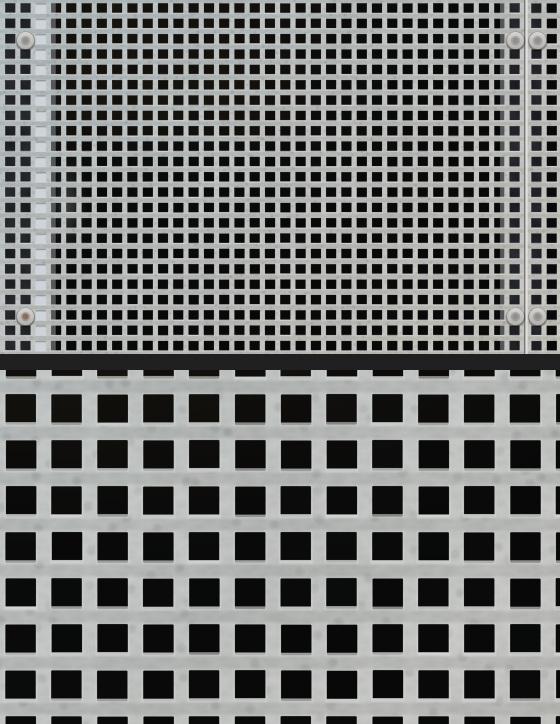
Top: the whole. Bottom: its middle third, enlarged.
Give the GLSL for this texture, as a WebGL 2 fragment shader.

```glsl
#version 300 es
precision highp float;

uniform vec2 u_resolution;
out vec4 fragColor;

// Layout, in units of one hole pitch
const vec2 GRID = vec2(36.64, 23.07);
const vec2 MARGIN = vec2(0.168, 0.022);
const float HOLE_HALF = 0.332;
const float HOLE_ROUND = 0.025;
const float LIP_WIDTH = 0.055;
const float SEAM_X = 34.26;
const float SEAM_COLUMN = 34.0;
const float PANEL_SHIFT = 0.43;
const float SCREW_RADIUS = 0.56;
const float SCREW_CORE = 0.21;
const float SCREW_X[3] = float[3](1.5, 33.56, 35.01);
const float SCREW_Y[2] = float[2](2.42, 20.41);

// Colours
const vec3 METAL_COOL = vec3(0.665, 0.700, 0.712);
const vec3 METAL_WARM = vec3(0.720, 0.712, 0.690);
const vec3 LIP = vec3(0.84, 0.85, 0.84);
const vec3 VOID = vec3(0.035, 0.036, 0.038);
const vec3 VOID_BROWN = vec3(0.075, 0.068, 0.050);
const vec3 FRAME_DARK = vec3(0.155, 0.160, 0.180);
const vec3 FRAME_EDGE = vec3(0.33, 0.34, 0.35);
const vec3 FRAME_WHITE = vec3(0.81, 0.83, 0.86);
const vec3 SCREW = vec3(0.77, 0.76, 0.745);
const vec3 SCREW_PIN = vec3(0.56, 0.56, 0.57);
const vec3 SCREW_RUST = vec3(0.55, 0.42, 0.37);

vec2 hash2(vec2 p) {
    vec2 k = vec2(dot(p, vec2(127.1, 311.7)), dot(p, vec2(269.5, 183.3)));
    return fract(sin(k) * 4375.85);
}

// Distance to the nearest scattered point
float cellular(vec2 p) {
    vec2 cell = floor(p);
    float nearest = 2.0;
    for (int y = -1; y <= 1; y++)
        for (int x = -1; x <= 1; x++) {
            vec2 c = cell + vec2(x, y);
            nearest = min(nearest, length(c + hash2(c) - p));
        }
    return nearest;
}

float layeredSines(vec2 p) {
    return sin(p.x * 0.7 + 1.8 * sin(p.y * 0.4)) * 0.5
         + sin(p.y * 1.3 - p.x * 0.5) * 0.3
         + sin(p.x * 2.9 + p.y * 2.1) * 0.2;
}

float boxDistance(vec2 p, float halfSize, float corner) {
    vec2 d = abs(p) - halfSize + corner;
    return length(max(d, 0.0)) + min(max(d.x, d.y), 0.0) - corner;
}

// 1 between a and b, with edges softened by w
float band(float x, float a, float b, float w) {
    return smoothstep(a - w, a + w, x) - smoothstep(b - w, b + w, x);
}

// Frame and dark space seen through the holes
vec3 backing(vec2 p, vec2 id, vec2 local, float aa) {
    float brown = smoothstep(11.0, 16.0, p.y) * (1.0 - smoothstep(12.0, 28.0, p.x));
    vec3 col = mix(VOID, VOID_BROWN, brown) * (0.85 + 0.3 * hash2(id).x);
    vec2 glow = (p - vec2(4.3, 9.7)) / vec2(0.7, 2.0);
    col += 0.17 * exp(-dot(glow, glow));
    float posts = band(p.x, -1.0, 2.0, aa) + band(p.x, 32.9, 35.6, aa);
    col = mix(col, FRAME_DARK * (0.85 + 0.2 * layeredSines(p * 2.0)), posts);
    float edges = band(p.x, 3.0, 3.48, 0.05) + band(p.x, 32.55, 32.9, 0.05);
    col = mix(col, FRAME_EDGE, edges);
    float shade = 1.0 - 0.3 * smoothstep(0.18, 0.32, local.y);
    return mix(col, FRAME_WHITE * shade, band(p.x, 2.0, 3.0, aa));
}

void main() {
    vec2 uv = gl_FragCoord.xy / u_resolution;
    vec2 p = uv * GRID - MARGIN;
    float aa = 0.7 * GRID.y / u_resolution.y;

    // The panel right of the seam has its own hole offset
    float second = step(SEAM_X, p.x);
    vec2 q = p - vec2(PANEL_SHIFT * second, 0.0);
    vec2 id = floor(q);
    vec2 local = fract(q) - 0.5 + (hash2(id) - 0.5) * 0.015;
    float present = step(0.0, id.x) * (1.0 - abs(second - step(SEAM_COLUMN, id.x)));

    // Sheet metal: broad tint, brighter upright bars, scuffs
    float warmth = clamp(0.25 + 0.65 * uv.x - 0.5 * (uv.y - 0.5), 0.0, 1.0);
    vec3 col = mix(METAL_COOL, METAL_WARM, warmth);
    col += 0.055 * smoothstep(0.28, 0.36, abs(local.x)) * band(local.y, -0.38, 0.38, 0.06);
    col += 0.015 * layeredSines(p) + 0.04 * (cellular(p * vec2(3.0, 5.0)) - 0.45);
    col -= 0.05 * smoothstep(0.2, 0.05, cellular(p * 1.3));

    // Holes with lit rims and a bright lower lip
    float d = boxDistance(local, HOLE_HALF, HOLE_ROUND);
    float wear = 0.6 + 0.4 * hash2(id + 7.0).y;
    float rim = smoothstep(0.07, 0.0, abs(d)) * present;
    col = mix(col, LIP, rim * wear * (local.y < 0.0 ? 0.65 : 0.35));
    vec3 inside = backing(p, id, local, aa);
    float lip = 1.0 - smoothstep(-aa, aa, local.y + HOLE_HALF - LIP_WIDTH);
    inside = mix(inside, LIP, lip * wear);
    col = mix(col, inside, (1.0 - smoothstep(-aa, aa, d)) * present);

    // Seam between the two panels
    col = mix(col, vec3(0.45), band(p.x, SEAM_X - 0.13, SEAM_X - 0.05, aa * 0.6));
    col = mix(col, vec3(0.88), band(p.x, SEAM_X - 0.04, SEAM_X + 0.09, aa * 0.6));

    // Round fasteners
    for (int i = 0; i < 6; i++) {
        vec2 s = p - vec2(SCREW_X[i / 2], SCREW_Y[i % 2]);
        float r = length(s);
        col *= 1.0 - 0.35 * smoothstep(0.14, 0.0, length(s + vec2(0.0, 0.06)) - SCREW_RADIUS);
        vec3 head = SCREW + 0.07 * s.y / SCREW_RADIUS;
        head -= 0.13 * smoothstep(0.09, 0.0, abs(r - SCREW_CORE - 0.05));
        vec3 pin = i == 0 ? SCREW_RUST : SCREW_PIN;
        head = mix(head, pin, 1.0 - smoothstep(-aa, aa, r - SCREW_CORE));
        col = mix(col, head, 1.0 - smoothstep(-aa, aa, r - SCREW_RADIUS));
    }

    fragColor = vec4(clamp(col, 0.0, 1.0), 1.0);
}
```
